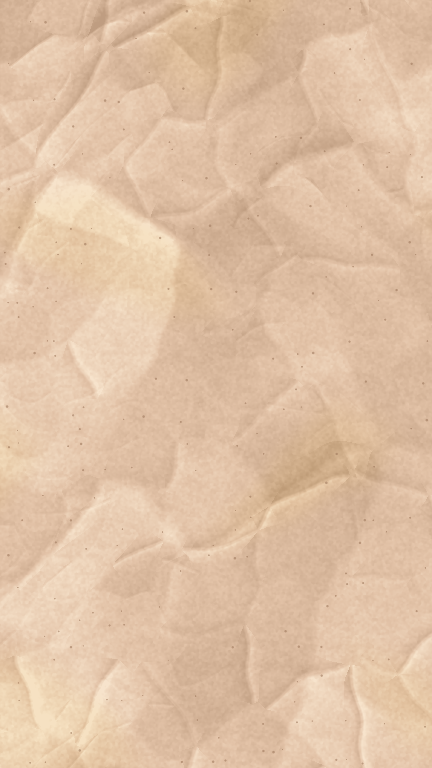
This texture is drawn by a WebGL 2 fragment shader. Its source:

```glsl
#version 300 es
precision highp float;
// Crumpled kraft paper: tilted cellular facets at several scales, blended softly
// where they meet and embossed along some shared edges, then coloured by a
// tan ramp with faint stains, fine grain and a few dark specks.
uniform vec2 u_resolution;
out vec4 fragColor;

vec3 hash3(vec2 p) {
    vec3 q = fract(p.xyx * vec3(0.1031, 0.1030, 0.0973));
    q += dot(q, q.yxz + 33.33);
    return fract((q.xxy + q.yzz) * q.zyx);
}

// Bends straight cell edges with layered sines.
vec2 bend(vec2 p) {
    p += 0.050 * sin(p.yx * vec2(5.1, 4.3) + vec2(0.7, 2.1));
    p += 0.018 * sin(p.yx * vec2(13.0, 15.0) + vec2(3.4, 0.2));
    return p + 0.005 * sin(p.yx * vec2(47.0, 41.0));
}

// x: blended tone of tilted facets, y: light and shade beside the creases.
vec2 facets(vec2 p, float sharpness) {
    vec2 cell = floor(p), near1, near2, id1, id2;
    float d1 = 9.0, d2 = 9.0, sum = 0.0, weights = 0.0;
    for (int y = -1; y <= 1; y++)
    for (int x = -1; x <= 1; x++) {
        vec2 id = cell + vec2(x, y);
        vec3 h = hash3(id);
        vec2 toSeed = id + 0.1 + 0.8 * h.xy - p;
        float d = dot(toSeed, toSeed);
        float w = exp(-sharpness * d);
        vec2 tilt = hash3(id + 71.0).xy - 0.5;
        sum += w * (h.z - 0.5 + 1.1 * dot(tilt, toSeed));
        weights += w;
        if (d < d1) {
            d2 = d1; near2 = near1; id2 = id1;
            d1 = d; near1 = toSeed; id1 = id;
        } else if (d < d2) {
            d2 = d; near2 = toSeed; id2 = id;
        }
    }
    vec2 across = normalize(near2 - near1);
    float edge = dot(0.5 * (near1 + near2), across);
    float strength = hash3(id1 + id2 + 19.0).x;
    float crease = dot(across, vec2(-0.6, 0.8)) * strength * strength
                 * smoothstep(0.0, 0.035, edge) * exp(-13.0 * edge);
    return vec2(sum / weights, crease);
}

// Sparse round flecks of bark.
float specks(vec2 p) {
    vec3 h = hash3(floor(p) + 5.0);
    float radius = 0.04 + 0.06 * fract(h.z * 57.0);
    float d = length(fract(p) - 0.2 - 0.6 * h.xy);
    return step(0.90, h.z) * (1.0 - smoothstep(radius * 0.5, radius * 1.5, d));
}

void main() {
    vec2 uv = gl_FragCoord.xy / u_resolution.x;
    vec2 p = bend(uv);

    // Crumpling is dense on the left and near the top, calmer on the right.
    float crumple = 0.55 - 0.45 * uv.x + 0.35 * smoothstep(0.9, 1.6, uv.y)
                  + 0.2 * sin(uv.x * 5.0 + 1.0) * sin(uv.y * 4.0 + 0.5);
    crumple = clamp(crumple, 0.15, 1.0);

    // Folds from broad planes down to small wrinkles.
    vec2 broad = facets(mat2(2.6, 0.7, -0.9, 2.0) * p + 3.0, 42.0);
    vec2 middle = facets(mat2(4.6, -2.2, 2.4, 4.2) * p + 17.0, 26.0);
    vec2 small = facets(mat2(8.0, 4.0, -5.0, 10.0) * bend(p + 0.4) + 41.0, 14.0);
    float tone = 0.49 + 0.48 * broad.x + 0.70 * broad.y
               + (0.24 + 0.20 * crumple) * middle.x + 0.75 * middle.y
               + crumple * (0.42 * small.x + 0.60 * small.y);
    tone += 0.06 * sin(uv.y * 4.2 - 2.6) * cos(uv.x * 2.5);

    // Pulp grain.
    tone += 0.22 * facets(uv * 150.0, 5.0).x;
    tone += 0.09 * facets(uv * vec2(48.0, 62.0) + 9.0, 5.0).x;

    // Tan ramp from shaded folds to lit ridges.
    vec3 colour = mix(vec3(0.795, 0.665, 0.555), vec3(0.888, 0.762, 0.655),
                      clamp(tone * 2.0, -0.5, 1.0));
    colour = mix(colour, vec3(0.955, 0.870, 0.775), clamp(tone * 2.0 - 1.0, 0.0, 1.2));

    // Yellowish stains, strongest toward the left.
    float stain = sin(p.x * 7.0 + 1.3 * sin(p.y * 5.0)) * sin(p.y * 6.0 + 0.8) - 0.4 * uv.x;
    colour -= vec3(0.004, 0.008, 0.040) * smoothstep(0.1, 0.7, stain);
    colour = mix(colour, vec3(0.60, 0.45, 0.34), 0.55 * specks(uv * 34.0));

    fragColor = vec4(colour, 1.0);
}
```
